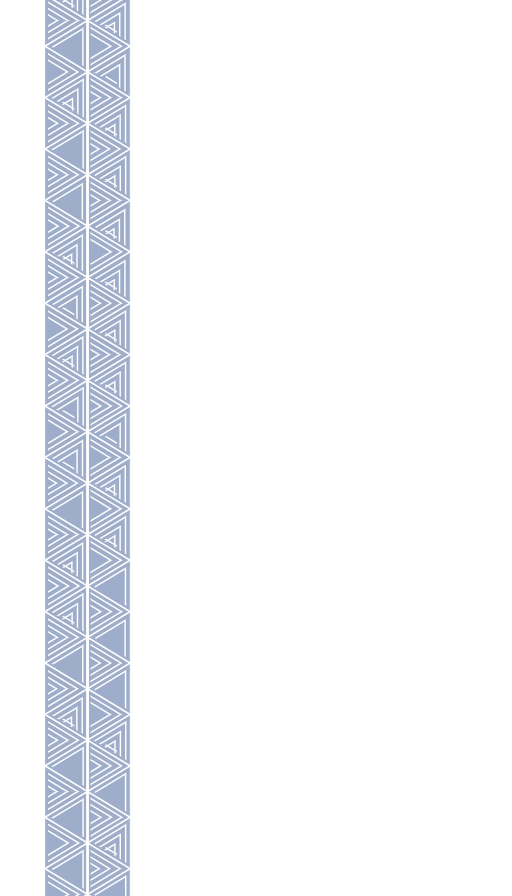
A WebGL 2 fragment shader for this background:

```glsl
#version 300 es
precision highp float;
// A white page with one slate-blue vertical band near the left side.
// The band is two columns of a triangular lattice; each triangle holds
// nested corner strokes, found from the distances to its three edges.

uniform vec2 u_resolution;
out vec4 outColor;

// Lengths are fractions of the canvas height.
const vec3 PAPER = vec3(1.0);
const vec3 SLATE = vec3(0.62, 0.68, 0.79);
const float BAND_CENTER = 0.0977;
const float COLUMN_WIDTH = 0.0475;
const float ROW_PITCH = 0.05737;
const float ROW_START = 0.0592;
const float SPINE_HALF = 0.0016;    // thick line between the columns
const float EDGE_HALF = 0.0009;     // lattice edges
const float STROKE_HALF = 0.0008;   // strokes inside the triangles
const float STROKE_STEP = 0.0060;   // spacing of nested strokes
const float STROKE_GAP = 0.0042;    // space left at the open ends
const float SPARSE_SHARE = 0.35;    // share of triangles with few strokes

float hash(vec2 p) {
    return fract(sin(dot(p, vec2(127.1, 311.7))) * 43758.5453);
}

// Antialiased coverage of a shape with signed distance d.
float cover(float d, float pixel) {
    return clamp(0.5 - d / pixel, 0.0, 1.0);
}

// Distance to nested corners that follow edges x and y and open toward z.
float nestedCorners(vec3 edge, float count, float inset) {
    float depth = min(edge.x, edge.y) - inset;
    float ring = clamp(round(depth / STROKE_STEP), 0.0, count - 1.0);
    return max(abs(depth - ring * STROKE_STEP), STROKE_GAP - edge.z);
}

void main() {
    float pixel = 1.0 / u_resolution.y;
    vec2 p = gl_FragCoord.xy * pixel;
    float x = p.x - BAND_CENTER;

    // Three families of lattice lines: rising, falling and vertical.
    float u = x / COLUMN_WIDTH;
    float v = (p.y - ROW_START) / ROW_PITCH;
    vec3 lattice = vec3(v - 0.5 * u, v + 0.5 * u, u);
    vec3 cell = floor(lattice);
    vec3 f = lattice - cell;

    // Altitudes turn lattice fractions into canvas lengths.
    float slant = 1.0 / length(vec2(0.5 / COLUMN_WIDTH, 1.0 / ROW_PITCH));
    bool pointsRight = f.y >= f.x;
    vec3 edge = pointsRight
        ? vec3(f.x * slant, (1.0 - f.y) * slant, f.z * COLUMN_WIDTH)
        : vec3((1.0 - f.x) * slant, (1.0 - f.z) * COLUMN_WIDTH, f.y * slant);

    // Stroke count and inset vary from triangle to triangle.
    float pick = hash(cell.xy + (pointsRight ? 0.0 : 19.3));
    bool sparse = !pointsRight && pick < SPARSE_SHARE;
    float count = sparse ? 1.0 : (pick < 0.75 ? 3.0 : 2.0);
    float inset = STROKE_STEP * mix(0.8, 1.0, fract(pick * 7.0));
    float stroke = nestedCorners(edge, count, inset);

    // A short dash closes the open side of the fuller left-pointing triangles.
    if (!pointsRight && !sparse) {
        float dash = abs(edge.z - STROKE_STEP);
        float ends = 2.6 * STROKE_STEP - min(edge.x, edge.y);
        stroke = min(stroke, max(dash, ends));
    }

    // Combine the white line work, then cut the band out of the page.
    float lines = cover(stroke - STROKE_HALF, pixel);
    float nearest = min(edge.x, min(edge.y, edge.z));
    lines = max(lines, cover(nearest - EDGE_HALF, pixel));
    lines = max(lines, cover(abs(x) - SPINE_HALF, pixel));
    float band = cover(abs(x) - COLUMN_WIDTH, pixel);

    // The outer sides of the band carry no line of their own.
    float rim = cover(COLUMN_WIDTH - abs(x) - EDGE_HALF, pixel);
    float slanted = pointsRight ? min(edge.x, edge.y) : min(edge.x, edge.z);
    lines = mix(lines, cover(slanted - EDGE_HALF, pixel), rim);

    outColor = vec4(mix(PAPER, SLATE, band * (1.0 - lines)), 1.0);
}
```
